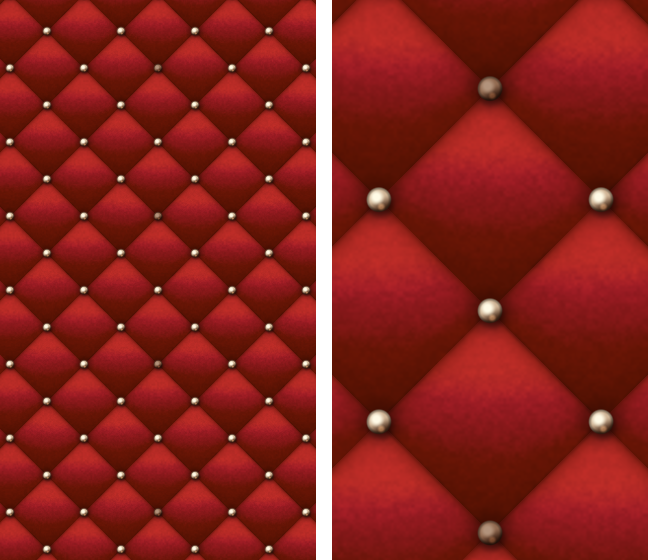
Left, the full canvas; right, a detail of the centre.
Give the GLSL for this pattern, as a WebGL 1 fragment shader.

```glsl
precision highp float;
uniform vec2 u_resolution;

float hash(vec2 p) {
  return fract(sin(dot(p, vec2(127.1, 311.7))) * 43758.5453);
}

float noise(vec2 p) {
  vec2 i = floor(p), f = fract(p);
  f = f * f * (3.0 - 2.0 * f);
  return mix(mix(hash(i), hash(i + vec2(1.0, 0.0)), f.x),
             mix(hash(i + vec2(0.0, 1.0)), hash(i + 1.0), f.x), f.y);
}

// Leather tint from shadowed underside to lit crown
vec3 leatherRamp(float light) {
  vec3 c = mix(vec3(0.34, 0.07, 0.01), vec3(0.40, 0.08, 0.02), smoothstep(0.05, 0.34, light));
  c = mix(c, vec3(0.51, 0.09, 0.09), smoothstep(0.30, 0.48, light));
  c = mix(c, vec3(0.63, 0.11, 0.15), smoothstep(0.44, 0.64, light));
  return mix(c, vec3(0.73, 0.17, 0.15), smoothstep(0.56, 0.74, light));
}

// Polished metal ball, p scaled so that its rim is at length 1
vec3 metalBall(vec2 p) {
  float shade = dot(p, vec2(-0.35, 0.75));
  vec3 c = mix(vec3(0.30, 0.18, 0.11), vec3(0.82, 0.71, 0.59), smoothstep(-0.7, 0.15, shade));
  c = mix(c, vec3(1.0, 0.98, 0.90), 1.0 - smoothstep(0.2, 0.75, length(p - vec2(-0.2, 0.22))));
  c += vec3(0.30, 0.23, 0.16) * (1.0 - smoothstep(0.1, 0.4, length(p - vec2(0.2, -0.6))));
  return c * (1.0 - 0.4 * smoothstep(0.7, 1.0, length(p)));
}

void main() {
  vec2 p = (gl_FragCoord.xy - 0.5 * u_resolution) / u_resolution.x;
  vec2 q = (p + vec2(0.0, 0.0324)) / 0.2343;
  float pixel = 1.0 / (0.2343 * u_resolution.x);

  // Diagonal lattice: studs at whole numbers, one cushion per unit square
  vec2 lattice = vec2(q.x + q.y, q.y - q.x);
  vec2 cell = fract(lattice);
  vec2 local = 0.5 * vec2(cell.x - cell.y, cell.x + cell.y - 1.0);
  vec2 nearest = floor(lattice + 0.5);
  vec2 offset = lattice - nearest;
  vec2 fromStud = 0.5 * vec2(offset.x - offset.y, offset.x + offset.y);

  // Cushion shading, its crown rounding off softly into the upper seams
  float grain = noise(q * 40.0) * 0.6 + noise(q * 75.0 + 7.0) * 0.4 - 0.5;
  vec2 upper = 1.0 - cell;
  float upperEdge = min(upper.x, upper.y);
  float lowerEdge = min(cell.x, cell.y);
  float light = local.y + 0.5 - 0.3 * local.x * local.x;
  light -= 0.06 * (1.0 - smoothstep(0.0, 0.22, lowerEdge));
  light += 0.03 * (noise(q * 3.0) - 0.5) + 0.045 * grain;
  vec3 color = leatherRamp(light) * (1.0 + 0.10 * grain);
  float rollOff = exp(-upper.x / 0.045) + exp(-upper.y / 0.045);
  color = mix(color, vec3(0.38, 0.075, 0.025), 0.75 * min(rollOff, 1.0));

  // Faint uneven creases and the dimples pulled in by the studs
  float crease = 1.0 - smoothstep(0.0, 0.02 + pixel, min(upperEdge, lowerEdge));
  color *= 1.0 - 0.14 * crease * noise(q * 9.0);
  color *= 1.0 - 0.25 * (1.0 - smoothstep(0.03, 0.15, length(fromStud)));
  color *= 1.0 - 0.4 * (1.0 - smoothstep(0.03, 0.08, length(fromStud + vec2(-0.008, 0.02))));

  // Every second stud of the middle column is tarnished
  vec2 studId = 0.5 * vec2(nearest.x - nearest.y, nearest.x + nearest.y);
  float tarnish = step(abs(studId.x), 0.1) * step(abs(mod(studId.y, 2.0) - 1.0), 0.1);
  vec3 metal = metalBall(fromStud / 0.055) * mix(vec3(1.0), vec3(0.70, 0.59, 0.54), tarnish);
  float ball = 1.0 - smoothstep(0.055 - pixel, 0.055 + pixel, length(fromStud));
  gl_FragColor = vec4(mix(color, metal, ball), 1.0);
}
```
